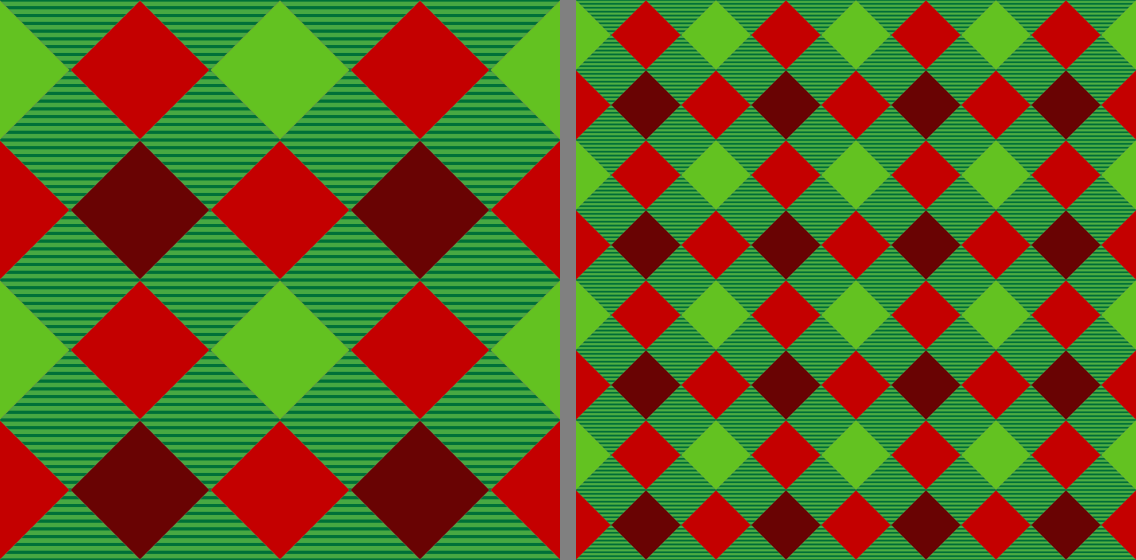
Left: one tile. Right: repeated 2 by 2.
Write a three.js fragment shader that draws this pattern.

```glsl
#define CELLS 4.0
#define STRIPES 72.0
#define STRIPE_FILL 0.41
#define DIAMOND_SIZE 0.494
#define RIM_WIDTH 0.0008
#define SOFTNESS 0.0009
#define LEAF vec3(0.28, 0.66, 0.26)
#define PINE vec3(0.00, 0.44, 0.22)
#define LIME vec3(0.39, 0.76, 0.13)
#define RED vec3(0.77, 0.00, 0.00)
#define MAROON vec3(0.41, 0.01, 0.01)
#define RIM vec3(0.42, 0.49, 0.31)

varying vec2 vUv;

// Coverage of a shape from its signed distance in canvas units
float coverage(float dist) {
  return 1.0 - smoothstep(-SOFTNESS, SOFTNESS, dist);
}

// Horizontal pinstripes, centred on the cell borders
vec3 stripedGround(float y) {
  float offset = abs(fract(y * STRIPES + 0.5) - 0.5);
  return mix(LEAF, PINE, coverage((offset - 0.5 * STRIPE_FILL) / STRIPES));
}

// Lime and maroon alternate, with red on the cells between them
vec3 diamondColor(vec2 cell) {
  vec2 parity = mod(cell, 2.0);
  float depth = parity.x + 1.0 - parity.y;
  return depth < 0.5 ? LIME : (depth < 1.5 ? RED : MAROON);
}

// Signed distance to the diamond around the cell centre
float diamondDistance(vec2 local) {
  return (abs(local.x) + abs(local.y) - DIAMOND_SIZE) / (sqrt(2.0) * CELLS);
}

void main() {
  // Columns are shifted by half a cell so diamonds straddle the side edges
  vec2 grid = vUv * CELLS + vec2(0.5, 0.0);
  float dist = diamondDistance(fract(grid) - 0.5);

  vec3 color = stripedGround(vUv.y);
  color = mix(color, RIM, coverage(dist - RIM_WIDTH));
  color = mix(color, diamondColor(floor(grid)), coverage(dist));
  gl_FragColor = vec4(color, 1.0);
}
```
